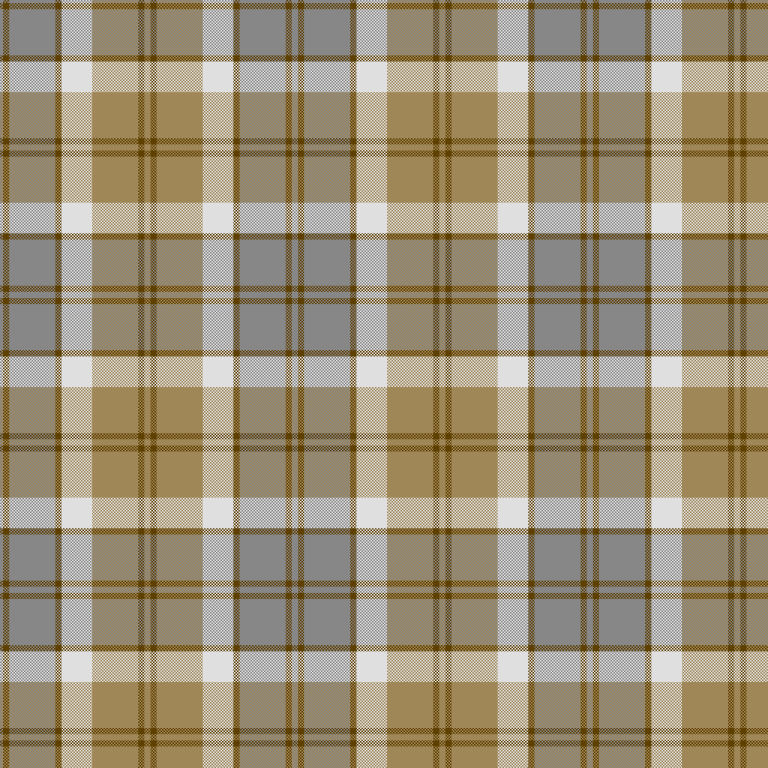
Write a WebGL 2 fragment shader that draws this pattern.

```glsl
#version 300 es
precision highp float;
// Draws a woven tartan: grey and tan blocks, pale bands and paired brown lines.

uniform vec2 u_resolution;
out vec4 outColor;

const vec3 TAN = vec3(0.625, 0.53, 0.34);
const vec3 GREY = vec3(0.53);
const vec3 PALE = vec3(0.875);
const vec3 BROWN = vec3(0.37, 0.25, 0.0);

const float THREADS = 500.0;     // threads across the canvas
const float SETT = 192.0;        // threads in one mirrored repeat
const float WEAVE_CELLS = 512.0; // over-under crossings across the canvas

// Smooth step at a stripe edge, one pixel wide.
float edge(float d, float at, float pixel) {
  return clamp((d - at) / pixel + 0.5, 0.0, 1.0);
}

// Coverage of the stripe between two edges.
float stripe(float d, float from, float to, float pixel) {
  return edge(d, from, pixel) - edge(d, to, pixel);
}

// Colour of the thread at a position, mirrored about the block centres.
vec3 threadColor(float position, float pixel) {
  float d = abs(mod(position + 0.5 * SETT, SETT) - 0.5 * SETT);
  vec3 color = mix(GREY, PALE, edge(d, 40.0, pixel));
  color = mix(color, TAN, edge(d, 60.0, pixel));
  float lines = stripe(d, 2.0, 6.0, pixel)
              + stripe(d, 36.0, 40.0, pixel)
              + stripe(d, 90.0, 94.0, pixel);
  return mix(color, BROWN, lines);
}

// Square wave of -1 and 1, averaged over the width of a pixel.
vec2 squareWave(vec2 p, float pixel) {
  vec2 high = abs(2.0 * fract(0.5 * (p + 0.5 * pixel)) - 1.0);
  vec2 low = abs(2.0 * fract(0.5 * (p - 0.5 * pixel)) - 1.0);
  return (high - low) / pixel;
}

// Share of the warp showing at a point of the plain weave.
float warpShare(vec2 p, float pixel) {
  vec2 wave = squareWave(p, pixel);
  return 0.5 + 0.5 * wave.x * wave.y;
}

void main() {
  float pixel = 1.0 / u_resolution.y;
  vec2 uv = gl_FragCoord.xy * pixel;

  // Stripes run from the left and from the top edge.
  vec2 position = vec2(uv.x, 1.0 - uv.y) * THREADS;
  vec3 warp = threadColor(position.x, pixel * THREADS);
  vec3 weft = threadColor(position.y, pixel * THREADS);

  float warpOnTop = warpShare(uv * WEAVE_CELLS, pixel * WEAVE_CELLS);
  outColor = vec4(mix(weft, warp, warpOnTop), 1.0);
}
```
